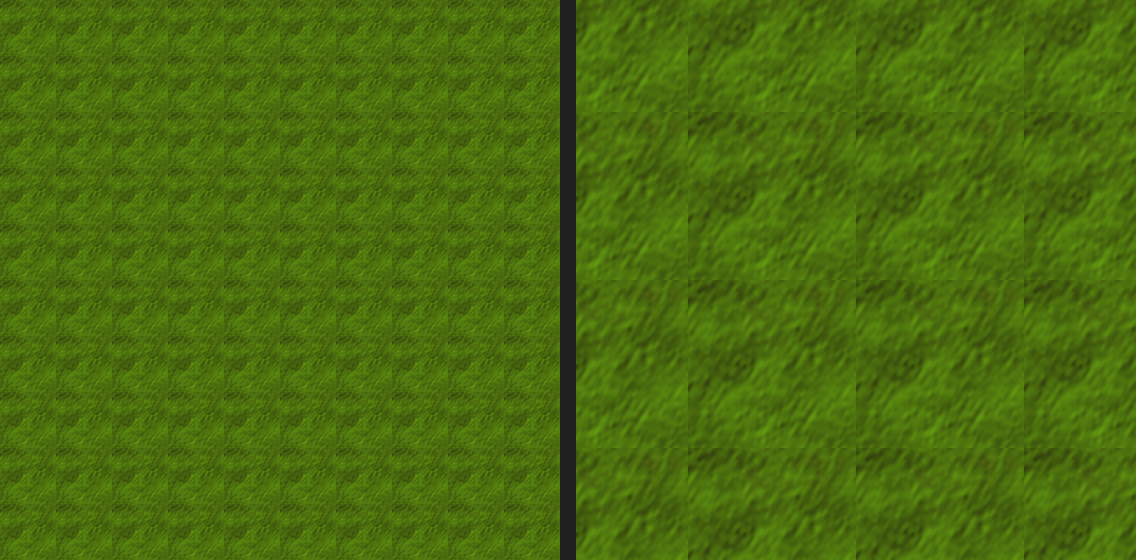
Left, the full canvas; right, a detail of the centre.
This texture is drawn by a Shadertoy shader. Its source:

```glsl
const float REPEATS = 10.0;
const int SAMPLES = 2;                         // supersampling per axis
const vec3 SHADE_GREEN = vec3(0.195, 0.250, 0.045);
const vec3 LIGHT_GREEN = vec3(0.375, 0.580, 0.060);
const vec3 DRY_BROWN = vec3(0.350, 0.340, 0.070);
const vec2 BLADE_DIR = vec2(0.540, 0.842);     // lean of the grass
const vec2 HOLLOW_DIR = vec2(0.707, 0.707);    // lean of the shaded hollows
const vec2 GRAIN_FREQ = vec2(13.0, 25.0);      // along and across the lean
const vec2 LIGHT_STEP = vec2(-0.012, 0.021);   // along and across the lean
const float BASE_TONE = 0.655;
const float MOTTLE = 0.50;
const float RELIEF = 0.78;
const float SPECKLE = 0.18;
const float SPECKLE_FREQ = 34.0;
const float RAGGED = 0.26;

float hash(vec2 p) {
    vec3 a = fract(p.xyx * 0.1031);
    a += dot(a, a.yzx + 33.33);
    return fract((a.x + a.y) * a.z);
}

float noise(vec2 p) {
    vec2 i = floor(p), f = fract(p);
    f = f * f * (3.0 - 2.0 * f);
    return mix(mix(hash(i), hash(i + vec2(1, 0)), f.x),
               mix(hash(i + vec2(0, 1)), hash(i + vec2(1, 1)), f.x), f.y);
}

float fbm(vec2 p) {
    float sum = 0.0, amp = 0.533;
    for (int i = 0; i < 4; i++) {
        sum += amp * noise(p);
        p = p * 2.03 + 17.3;
        amp *= 0.5;
    }
    return sum;
}

// Coordinates along and across a direction
vec2 align(vec2 p, vec2 dir) {
    return vec2(dot(p, dir), dot(p, vec2(dir.y, -dir.x)));
}

float blob(vec2 p, vec2 radius) {
    p /= radius;
    return exp(-dot(p, p));
}

// Height of the fine turf
float turf(vec2 b) {
    return 0.6 * noise(b * GRAIN_FREQ + 40.0) + 0.4 * noise(b * GRAIN_FREQ * 1.7 + 90.0);
}

vec3 grass(vec2 uv) {
    vec2 q = fract(uv * REPEATS);
    vec2 ragged = q + RAGGED * (vec2(fbm(q * 9.0 + 5.0), fbm(q * 9.0 + 60.0)) - 0.5);

    // Shaded hollows
    float hollow = 0.32 * blob(ragged - vec2(0.06, 0.95), vec2(0.28, 0.15))
                 + 0.28 * blob(align(ragged - vec2(0.24, 0.49), HOLLOW_DIR), vec2(0.26, 0.14))
                 + 0.36 * blob(align(ragged - vec2(0.70, 0.52), HOLLOW_DIR), vec2(0.26, 0.10))
                 + 0.14 * blob(ragged - vec2(0.02, 0.14), vec2(0.16, 0.22));

    // Sunlit mounds
    float mound = 0.13 * blob(ragged - vec2(0.50, 0.42), vec2(0.13, 0.11))
                + 0.09 * blob(ragged - vec2(0.92, 0.36), vec2(0.14, 0.22))
                + 0.08 * blob(ragged - vec2(0.38, 0.22), vec2(0.28, 0.10));

    // Dry patches near the upper edge
    float dry = blob(ragged - vec2(0.58, 0.89), vec2(0.34, 0.10))
              + 0.5 * blob(ragged - vec2(0.48, 0.64), vec2(0.10, 0.07));
    dry *= smoothstep(0.35, 0.75, fbm(q * 14.0 + 130.0));

    // Blades lit from the upper left, rougher in hollows and along the foot
    vec2 b = align(q, BLADE_DIR);
    float relief = turf(b) - turf(b + LIGHT_STEP);
    float tufts = blob(q - vec2(0.65, 0.13), vec2(0.34, 0.09));
    float rough = 0.75 + 1.2 * hollow + 0.6 * tufts;

    float tone = BASE_TONE - hollow + mound - 0.08 * tufts - 0.10 * dry;
    tone += MOTTLE * (fbm(b * vec2(6.0, 9.0) + 210.0) - 0.5);
    tone += RELIEF * rough * relief + SPECKLE * (noise(q * SPECKLE_FREQ + 300.0) - 0.5);

    vec3 color = mix(SHADE_GREEN, LIGHT_GREEN, clamp(tone, -0.25, 1.1));
    return mix(color, DRY_BROWN * (0.55 + 0.7 * tone), 0.5 * clamp(dry, 0.0, 1.0));
}

void mainImage(out vec4 fragColor, in vec2 fragCoord) {
    vec3 sum = vec3(0.0);
    for (int y = 0; y < SAMPLES; y++) {
        for (int x = 0; x < SAMPLES; x++) {
            vec2 offset = (vec2(x, y) + 0.5) / float(SAMPLES) - 0.5;
            sum += grass((fragCoord + offset) / iResolution.xy);
        }
    }
    fragColor = vec4(sum / float(SAMPLES * SAMPLES), 1.0);
}
```
